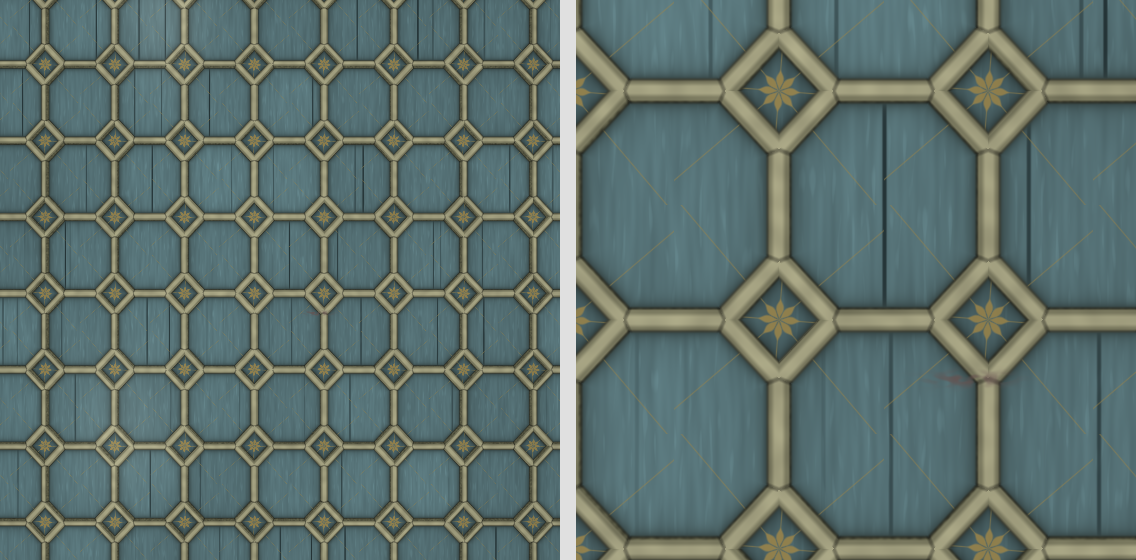
Left: the whole. Right: its middle third, enlarged.
A three.js fragment shader for this pattern:

```glsl
// Blue wooden coffered panelling: octagons and starred diamonds framed by gilded mouldings.
varying vec2 vUv;

const vec2 SPACING = vec2(0.1245, 0.1362);   // distance between diamond centres
const vec2 ORIGIN = vec2(0.0807, 0.0677);    // lowest, leftmost diamond centre
const vec2 DIAMOND = vec2(0.0325, 0.0350);   // half diagonals along the moulding axis
const float BAR = 0.0072;                    // half width of a moulding
const float SOFT = 0.0012;

const vec3 PAINT = vec3(0.345, 0.460, 0.480);
const vec3 PAINT_DARK = vec3(0.205, 0.265, 0.265);
const vec3 GILT = vec3(0.635, 0.625, 0.500);
const vec3 GILT_MID = vec3(0.470, 0.465, 0.365);
const vec3 GILT_SIDE = vec3(0.335, 0.335, 0.255);
const vec3 GOLD = vec3(0.590, 0.510, 0.290);

float hash(vec2 p) {
  vec3 q = fract(p.xyx * vec3(0.1031, 0.1030, 0.0973));
  q += dot(q, q.yzx + 33.33);
  return fract((q.x + q.y) * q.z);
}

float corner(vec2 cell, vec2 offset) {
  float a = 6.2832 * hash(cell);
  return dot(vec2(cos(a), sin(a)), offset);
}

float gradientNoise(vec2 p) {
  vec2 i = floor(p), f = fract(p);
  vec2 u = f * f * (3.0 - 2.0 * f), e = vec2(1.0, 0.0);
  float low = mix(corner(i, f), corner(i + e, f - e), u.x);
  float high = mix(corner(i + e.yx, f - e.yx), corner(i + 1.0, f - 1.0), u.x);
  return mix(low, high, u.y);
}

float diamondDistance(vec2 p, vec2 size) {
  return (dot(abs(p), 1.0 / size) - 1.0) / length(1.0 / size);
}

// Normal in xy and signed distance in z of the closest moulding axis.
vec3 nearestBar(vec2 p, float diamond) {
  vec3 bar = vec3(normalize(sign(p) / DIAMOND), diamond);
  if (diamond > 0.0) {
    if (abs(p.x) < abs(bar.z)) bar = vec3(1.0, 0.0, p.x);
    if (abs(p.y) < abs(bar.z)) bar = vec3(0.0, 1.0, p.y);
  }
  return bar;
}

float star(vec2 p, float radius) {
  float sector = 6.2832 / 8.0;
  float a = mod(atan(p.y, p.x) + 0.08 + 0.5 * sector, sector) - 0.5 * sector;
  vec2 q = length(p) * vec2(cos(a), abs(sin(a)));
  float petal = 0.0021 * smoothstep(0.0, 0.55, q.x / radius) * (1.0 - smoothstep(0.6, 1.1, q.x / radius));
  return 1.0 - smoothstep(-0.0007, 0.0009, q.y - petal);
}

// Vertical board joint, present in only some of the octagons.
float seam(vec2 f, vec2 cell, float seed) {
  float x = mix(0.18, 0.84, hash(cell + seed));
  float strength = max(0.0, hash(cell + seed + 17.0) * 1.7 - 0.8);
  return strength * (1.0 - smoothstep(0.0004, 0.0020, abs(f.x - x) * SPACING.x));
}

vec3 woodPanel(vec2 uv, vec2 cell, vec2 f, float diamond, float gap) {
  float grain = gradientNoise(uv * vec2(260.0, 24.0)) + 0.7 * gradientNoise(uv * vec2(110.0, 9.0));
  float flecks = smoothstep(0.2, 0.55, gradientNoise(uv * vec2(330.0, 42.0) + 7.0));
  vec3 c = PAINT * (1.0 + 0.10 * grain + 0.09 * flecks);
  float octagon = step(0.0, diamond);
  c *= 1.0 + octagon * 0.08 * (hash(cell + 3.0) - 0.5);
  float joints = max(seam(f, cell, 5.0), seam(f, cell, 41.0));
  c = mix(c, vec3(0.10, 0.15, 0.16), octagon * min(joints, 0.85));
  float shadow = 0.75 * exp(-gap / 0.0035) + 0.25 * exp(-gap / 0.012);
  c = mix(c, PAINT_DARK, shadow);
  return c * mix(0.88, 1.0, octagon);
}

// Moulding with a bright face and a darker flank turned to the canvas centre.
vec3 moulding(vec2 uv, vec3 bar) {
  float facing = dot(bar.xy, vec2(0.5) - uv);
  float t = bar.z / BAR * (facing < 0.0 ? -1.0 : 1.0);
  float flank = clamp(abs(facing) * 1.8, 0.12, 0.75);
  float ridge = abs(t + 0.5 * flank) / (1.0 - 0.5 * flank);
  vec3 c = mix(GILT, GILT_MID, smoothstep(0.25, 0.75, ridge));
  float carving = gradientNoise(uv * 300.0);
  c = mix(c, GILT_SIDE * (1.0 + 0.28 * carving), smoothstep(-0.12, 0.12, t - 1.0 + flank));
  c *= 1.0 + 0.12 * gradientNoise(uv * 70.0);
  return c * (1.0 - 0.45 * smoothstep(0.72, 1.0, abs(t)));
}

float glow(vec2 uv, vec2 centre, vec2 size) {
  vec2 q = (uv - centre) / size;
  return exp(-dot(q, q));
}

void main() {
  vec2 grid = (vUv - ORIGIN) / SPACING;
  vec2 p = (fract(grid + 0.5) - 0.5) * SPACING;
  float diamond = diamondDistance(p, DIAMOND);
  vec3 bar = nearestBar(p, diamond);
  float gap = abs(bar.z) - BAR;

  vec3 color = woodPanel(vUv, floor(grid), fract(grid), diamond, max(gap, 0.0));
  color = mix(color, GOLD, 0.9 * star(p, 0.0120));

  // Mouldings and their mitred joints
  vec3 frame = moulding(vUv, bar);
  float mitre = abs(abs(diamond) - min(abs(p.x), abs(p.y)));
  frame *= 1.0 - 0.3 * step(0.0, diamond) * (1.0 - smoothstep(0.0002, 0.0016, mitre));
  color = mix(color, frame, 1.0 - smoothstep(-SOFT, SOFT, gap));

  // Hazy reflections, uneven light and a chipped scuff
  float haze = glow(vUv, vec2(0.29, 0.97), vec2(0.08, 0.12)) + 0.7 * glow(vUv, vec2(0.22, 0.24), vec2(0.10, 0.13));
  color += 0.085 * haze * vec3(1.0, 0.98, 0.94);
  color *= 1.0 + 0.05 * gradientNoise(vUv * 4.0) - 0.10 * dot(vUv - 0.5, vUv - 0.5);
  float chip = glow(vUv, vec2(0.567, 0.441), vec2(0.021, 0.004));
  chip *= smoothstep(-0.25, 0.25, gradientNoise(vUv * vec2(130.0, 300.0)));
  color = mix(color, vec3(0.40, 0.32, 0.31), 0.9 * chip);
  gl_FragColor = vec4(color, 1.0);
}
```
